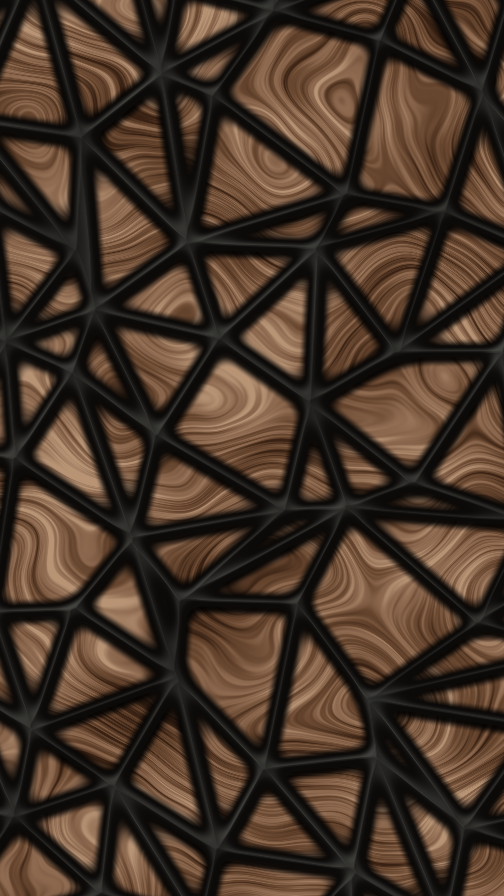
Give the GLSL for this pattern, as a Shadertoy shader.

```glsl
// Black organic lattice with rounded openings over swirling carved wood grain.

const float CELLS = 4.7; // lattice cells across the canvas width

vec2 hash2(vec2 p) {
    vec3 q = fract(vec3(p.xyx) * vec3(0.1031, 0.1030, 0.0973));
    q += dot(q, q.yzx + 33.33);
    return fract((q.xx + q.yz) * q.zy);
}

float gradientNoise(vec2 p) {
    vec2 i = floor(p), f = fract(p);
    vec2 u = f * f * f * (f * (f * 6.0 - 15.0) + 10.0);
    vec2 e = vec2(0, 1);
    float a = dot(hash2(i) * 2.0 - 1.0, f);
    float b = dot(hash2(i + e.yx) * 2.0 - 1.0, f - e.yx);
    float c = dot(hash2(i + e) * 2.0 - 1.0, f - e);
    float d = dot(hash2(i + 1.0) * 2.0 - 1.0, f - 1.0);
    return mix(mix(a, b, u.x), mix(c, d, u.x), u.y);
}

float smoothMax(float a, float b) {
    float h = max(0.15 - abs(a - b), 0.0) / 0.15;
    return max(a, b) + h * h * 0.15 * 0.25;
}

float cross2(vec2 a, vec2 b) { return a.x * b.y - a.y * b.x; }

// Signed distance to the line ab, negative on its left
float edgeDistance(vec2 p, vec2 a, vec2 b) {
    return -cross2(normalize(b - a), p - a);
}

float roundedTriangle(vec2 p, vec2 a, vec2 b, vec2 c) {
    return smoothMax(smoothMax(edgeDistance(p, a, b), edgeDistance(p, b, c)), edgeDistance(p, c, a));
}

vec2 node(vec2 id) { return id + 0.5 + 0.74 * (hash2(id + 17.0) - 0.5); }

// Distance to the nearest opening: negative inside it, positive on the struts
float lattice(vec2 p) {
    float nearest = 1.0;
    vec2 base = floor(p - 0.5);
    for (int y = -1; y <= 1; y++)
    for (int x = -1; x <= 1; x++) {
        vec2 id = base + vec2(x, y);
        vec2 a = node(id), b = node(id + vec2(1, 0));
        vec2 c = node(id + 1.0), d = node(id + vec2(0, 1));
        vec2 rnd = hash2(id + 71.0);

        // Random diagonal, turned again when it would leave the quad
        for (int k = 0; k < 2; k++) {
            bool bad = min(cross2(b - a, c - a), cross2(c - a, d - a)) < 0.12;
            if (k == 0 ? rnd.x > 0.5 : bad) {
                vec2 first = a;
                a = b; b = c; c = d; d = first;
            }
        }

        float hole;
        if (rnd.y < 0.2) {
            hole = smoothMax(smoothMax(edgeDistance(p, a, b), edgeDistance(p, b, c)),
                             smoothMax(edgeDistance(p, c, d), edgeDistance(p, d, a)));
        } else {
            hole = min(roundedTriangle(p, a, b, c), roundedTriangle(p, a, c, d));
        }
        nearest = min(nearest, hole + 0.042 + 0.03 * rnd.x);
    }
    return nearest;
}

vec3 wood(vec2 p) {
    // Contours of a warped field bend the grain into arcs and knots
    float field = 0.45 * p.y + 1.7 * gradientNoise(p * 0.55 + 3.7) + 0.35 * gradientNoise(p * 1.4);
    float broad = gradientNoise(vec2(field * 10.0, dot(p, vec2(0.5, 0.3))));
    float fine = gradientNoise(vec2(field * 34.0, p.x * 1.3 + 9.0));
    float fibre = gradientNoise(vec2(field * 75.0, p.y * 3.0));
    float ring = fract(field * 8.0 + 0.5 * broad);
    float darkRing = smoothstep(0.45, 0.85, ring) * (1.0 - smoothstep(0.85, 1.0, ring));
    float tone = 0.56 + 0.5 * broad + 0.42 * fine + 0.25 * fibre
               + 0.6 * gradientNoise(p * 0.9 + 31.0) - 0.17 * darkRing;

    vec3 color = mix(vec3(0.22, 0.13, 0.075), vec3(0.40, 0.27, 0.18), smoothstep(0.05, 0.38, tone));
    color = mix(color, vec3(0.55, 0.41, 0.31), smoothstep(0.35, 0.65, tone));
    return mix(color, vec3(0.72, 0.58, 0.46), smoothstep(0.62, 0.95, tone));
}

void mainImage(out vec4 fragColor, in vec2 fragCoord) {
    vec2 p = fragCoord / iResolution.x * CELLS;
    vec2 q = mat2(0.88, 0.475, -0.475, 0.88) * p + vec2(5.0, 11.0);

    float dist = lattice(q);
    float eps = 0.018;
    vec2 slope = vec2(lattice(q + vec2(eps, 0)), lattice(q + vec2(0, eps))) - dist;
    slope = slope * mat2(0.88, 0.475, -0.475, 0.88) / eps;

    // Satin struts: rounded dark rims and softly lit crests
    float steep = 0.45 + 1.3 * (1.0 - smoothstep(0.0, 0.08, dist));
    vec3 normal = normalize(vec3(-slope * steep, 1.0));
    float light = max(dot(normal, normalize(vec3(-0.4, 0.6, 0.8))), 0.0);
    float crest = smoothstep(0.008, 0.065, dist);
    float sheen = 0.9 + 0.5 * gradientNoise(p * 1.1 + 50.0);
    vec3 strut = mix(vec3(0.045, 0.04, 0.035), vec3(0.28, 0.28, 0.265), crest * light * light * sheen);

    // Wood sinks into shadow beneath the upper rims
    float depth = -dist - 0.025 * max(slope.y, 0.0);
    vec3 ground = wood(p) * mix(0.1, 1.0, smoothstep(-0.01, 0.075, depth));

    float pixel = CELLS / iResolution.x;
    vec3 color = mix(ground, strut, smoothstep(-pixel, pixel, dist));
    fragColor = vec4(color, 1.0);
}
```
